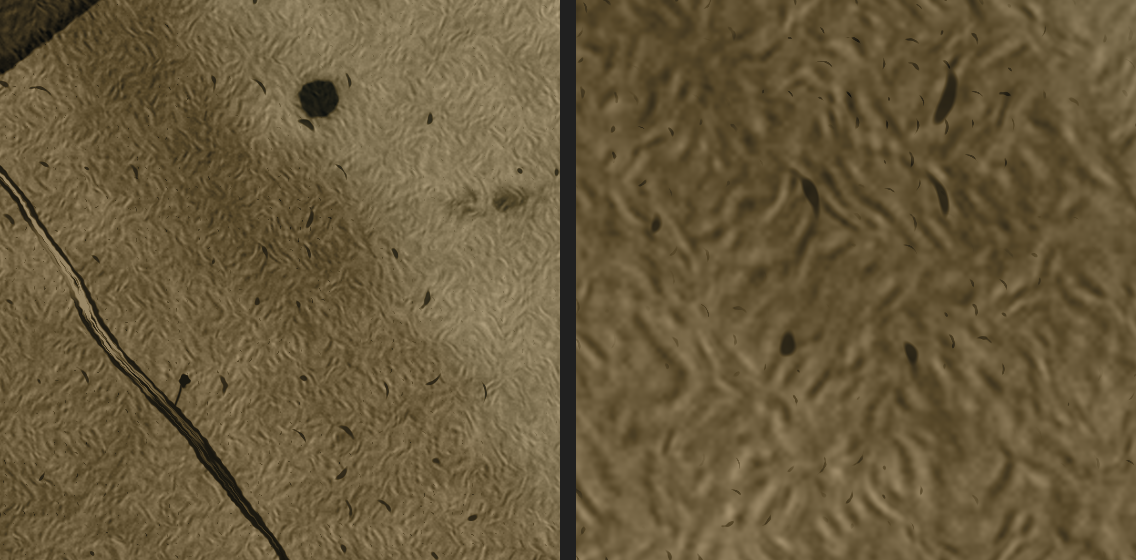
Left: the whole. Right: its middle third, enlarged.
Give the GLSL for this texture, as a Shadertoy shader.

```glsl
// Weathered tan ground: embossed fibrous grain over broad diagonal shading,
// with a splintered crack, a round burnt spot, a dark corner and loose flecks.
// One tone value is composed layer by layer, then mapped through an earth ramp.

#define SHADOW vec3(0.10, 0.09, 0.06)
#define EARTH vec3(0.34, 0.28, 0.16)
#define SAND vec3(0.56, 0.49, 0.36)
#define BASE_TONE 0.445
#define LIGHT_GAIN 0.085
#define BAND_DEPTH 0.10
#define GRAIN_SCALE 165.0
#define GRAIN_GAIN 0.17
#define SPOT_CENTER vec2(0.570, 0.824)
#define SPOT_RADIUS 0.036
#define CRACK_WIDTH 0.014

float hash(vec2 p) {
    vec3 q = fract(p.xyx * 0.1031);
    q += dot(q, q.yzx + 33.33);
    return fract((q.x + q.y) * q.z);
}

float noise(vec2 p) {
    vec2 i = floor(p), f = fract(p);
    f = f * f * (3.0 - 2.0 * f);
    return mix(mix(hash(i), hash(i + vec2(1, 0)), f.x),
               mix(hash(i + vec2(0, 1)), hash(i + vec2(1, 1)), f.x), f.y);
}

float fbm(vec2 p) {
    float sum = 0.0, gain = 0.5;
    for (int i = 0; i < 4; i++) {
        sum += gain * noise(p);
        p = mat2(1.6, 1.2, -1.2, 1.6) * p + 17.3;
        gain *= 0.5;
    }
    return sum / 0.9375;
}

// Short raised fibres along dir, lit from one side
float fibres(vec2 p, vec2 dir) {
    vec2 q = vec2(dot(p, dir) * 0.5, dot(p, vec2(-dir.y, dir.x)));
    return noise(q) - noise(q + vec2(0.2, 0.9));
}

// One bent, ragged fleck in a share of the cells
float flecks(vec2 uv, float cells, float chance) {
    vec2 p = uv * cells, id = floor(p);
    vec2 local = fract(p) - 0.5 - (vec2(hash(id + 7.0), hash(id + 19.0)) - 0.5) * 0.4;
    vec2 dir = normalize(vec2(hash(id + 3.0) - 0.3, -hash(id + 5.0) - 0.05));
    vec2 q = vec2(dot(local, dir), dot(local, vec2(-dir.y, dir.x)));
    q.y += 1.2 * q.x * q.x;
    vec2 size = vec2(mix(0.06, 0.26, hash(id + 11.0)), mix(0.025, 0.065, hash(id + 23.0)));
    float d = length(q / size) + (noise(p * 9.0) - 0.5) * 0.8;
    return step(hash(id + 31.0), chance) * (1.0 - smoothstep(0.5, 1.2, d));
}

float segment(vec2 p, vec2 a, vec2 b) {
    vec2 ab = b - a;
    return length(p - a - ab * clamp(dot(p - a, ab) / dot(ab, ab), 0.0, 1.0));
}

// Two dark strands with straw-coloured splinters between them
float crack(vec2 uv, float tone, float soft) {
    float y = uv.y, sag = (y - 0.39) / 0.11;
    float center = 0.51 - 0.739 * y - 0.03 * exp(-sag * sag);
    float d = (uv.x - center) * 0.8 + (noise(vec2(y * 28.0, 4.0)) - 0.5) * 0.006
            + (noise(uv * 130.0) - 0.5) * 0.003;
    float w = CRACK_WIDTH * mix(0.25, 1.0, smoothstep(0.0, 0.2, y))
            * mix(1.0, 0.6, smoothstep(0.42, 0.62, y));
    float streak = noise(vec2(d * 420.0, y * 26.0)) * 0.65 + noise(vec2(d * 800.0, y * 70.0)) * 0.35;
    float open = smoothstep(0.22, 0.42, y);
    float fill = mix(0.10, mix(0.34, 0.60, open), smoothstep(0.3, 0.75, streak + 0.28 * open - 0.05));
    tone = mix(tone, fill, 1.0 - smoothstep(w - soft, w + soft, abs(d)));
    float thick = 0.0035 * (0.5 + noise(vec2(y * 40.0, 9.0)));
    float right = 1.0 - smoothstep(thick - soft, thick + soft, abs(d - w * 0.8));
    float left = 1.0 - smoothstep(thick - soft, thick + soft, abs(d + w * 0.85));
    left *= 1.0 - 0.7 * smoothstep(0.44, 0.50, y) * smoothstep(0.62, 0.56, y);
    return mix(tone, 0.09, max(right, left) * 0.92);
}

vec3 earthRamp(float t) {
    vec3 low = mix(SHADOW, EARTH, (t - 0.10) / 0.24);
    vec3 high = mix(EARTH, SAND, (t - 0.34) / 0.22);
    return t < 0.34 ? low : high;
}

void mainImage(out vec4 fragColor, in vec2 fragCoord) {
    vec2 uv = fragCoord / iResolution.y;
    float soft = max(0.0014, 1.0 / iResolution.y);
    float cloud = fbm(uv * 5.0 + 3.0), mottle = fbm(uv * 19.0 + 40.0);

    // Broad light and shade split by a diagonal
    float side = uv.x - 0.33 - 0.68 * (1.0 - uv.y) + (cloud - 0.5) * 0.2;
    float light = smoothstep(-0.08, 0.12, side);
    float band = exp(-pow((side + 0.16) / 0.15, 2.0)) * smoothstep(0.3, 0.65, uv.y);
    float tone = BASE_TONE + LIGHT_GAIN * light - BAND_DEPTH * band;
    tone += (cloud - 0.5) * 0.08 + (mottle - 0.5) * 0.12;
    float lowerLeft = smoothstep(0.45, 0.2, uv.x) * smoothstep(0.4, 0.2, uv.y);
    tone -= 0.09 * lowerLeft * smoothstep(0.4, 0.65, mottle);

    // Fibrous grain in two blended directions
    vec2 p = uv * GRAIN_SCALE + 2.0 * vec2(noise(uv * 40.0), noise(uv * 40.0 + 60.0));
    float grain = mix(fibres(p, vec2(0.6, -0.8)), fibres(p + 50.0, vec2(0.5, 0.866)),
                      smoothstep(0.4, 0.65, noise(uv * 24.0)));
    grain += (noise(uv * 290.0) - 0.5) * 0.35;
    tone += grain * GRAIN_GAIN * mix(1.0, 0.8, light);

    // Pits, flecks and a faint smudge
    float wear = smoothstep(0.35, 0.65, mottle) * mix(1.0, 0.5, light);
    tone -= 0.17 * flecks(uv, 55.0, 0.55) * wear;
    tone = mix(tone, 0.12, 0.8 * flecks(uv + 0.03, 13.0, 0.26));
    vec2 smudge = (uv - vec2(0.885, 0.64)) / vec2(0.11, 0.024);
    tone -= 0.22 * exp(-dot(smudge, smudge)) * smoothstep(0.4, 0.65, fbm(uv * 30.0));

    // Burnt spot with a soft halo
    float ring = length(uv - SPOT_CENTER) + (noise(uv * 90.0) - 0.5) * 0.007;
    tone -= 0.09 * smoothstep(SPOT_RADIUS * 1.6, SPOT_RADIUS, ring);
    tone = mix(tone, 0.12 + grain * 0.07, smoothstep(SPOT_RADIUS + 0.003, SPOT_RADIUS - 0.005, ring));

    // Crack and the small sprout beside it
    tone = crack(uv, tone, soft);
    vec2 bent = uv + vec2(0.004 * (noise(uv * 70.0) - 0.5), 0.0);
    float stalk = segment(bent, vec2(0.3125, 0.275), vec2(0.326, 0.315)) - 0.0018;
    float bud = length((bent - vec2(0.330, 0.320)) * vec2(1.0, 0.85)) - 0.009
              + (noise(uv * 150.0) - 0.5) * 0.006;
    tone = mix(tone, 0.10, smoothstep(soft, -soft, min(stalk, bud)));

    // Dark corner with a deeper rim
    float corner = dot(uv - vec2(0.0, 0.863), vec2(-0.601, 0.799)) + (noise(uv * 80.0) - 0.5) * 0.005;
    float inside = mix(0.10, 0.21, smoothstep(0.008, 0.035, corner)) + grain * 0.13;
    tone = mix(tone, inside, smoothstep(-0.003, 0.003, corner));

    vec3 color = earthRamp(max(tone, 0.04)) + light * vec3(-0.008, 0.004, 0.008);
    fragColor = vec4(clamp(color, 0.0, 1.0), 1.0);
}
```
